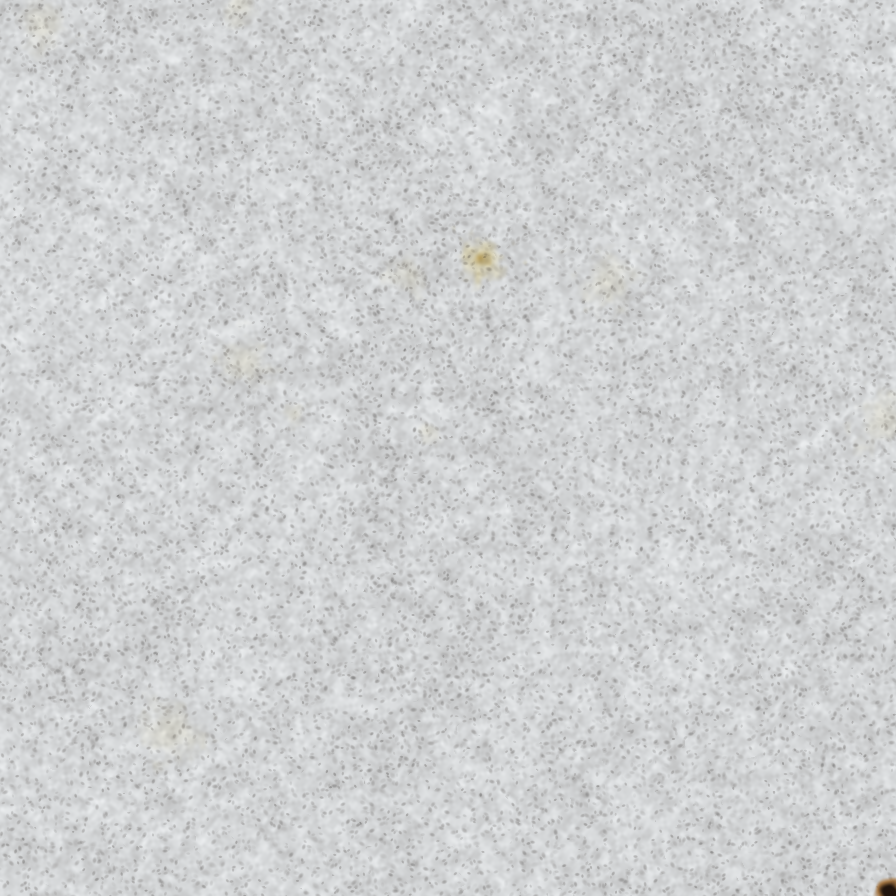
Give the GLSL for this texture, as a three.js fragment shader.

```glsl
// Pale grey fine-grained stone: layered value noise makes the mottled ground,
// jittered cells scatter soft dark mineral specks and paler crystals,
// and a few rusty stains warm the surface.
varying vec2 vUv;

float hash(vec2 p) {
  vec3 q = fract(vec3(p.xyx) * 0.1031);
  q += dot(q, q.yzx + 33.33);
  return fract((q.x + q.y) * q.z);
}

vec2 hash2(vec2 p) {
  return vec2(hash(p), hash(p + 71.7));
}

// Smooth value noise centred on zero
float noise(vec2 p) {
  vec2 i = floor(p);
  vec2 f = fract(p);
  f = f * f * (3.0 - 2.0 * f);
  float low = mix(hash(i), hash(i + vec2(1.0, 0.0)), f.x);
  float high = mix(hash(i + vec2(0.0, 1.0)), hash(i + 1.0), f.x);
  return mix(low, high, f.y) - 0.5;
}

// Soft oval grains, one at most per cell, each with its own size and strength
float grains(vec2 p, float share) {
  vec2 cell = floor(p);
  float cover = 0.0;
  for (int y = -1; y <= 1; y++) {
    for (int x = -1; x <= 1; x++) {
      vec2 id = cell + vec2(float(x), float(y));
      vec2 d = p - id - hash2(id + 13.0);
      float angle = 6.2832 * hash(id + 29.0);
      float c = cos(angle);
      float s = sin(angle);
      d = mat2(c, -s, s, c) * d * vec2(0.8, 1.2);
      float radius = mix(0.3, 0.62, hash(id + 47.0));
      float strength = mix(0.3, 1.0, hash(id + 61.0));
      float present = step(hash(id + 83.0), share);
      cover = max(cover, present * strength * (1.0 - smoothstep(0.1, radius, length(d))));
    }
  }
  return cover;
}

// Ragged round patch that fades outwards
float patchMask(vec2 p, vec2 centre, float radius) {
  float ragged = 1.0 + 0.8 * noise(p * 75.0) + 0.5 * noise(p * 150.0);
  return 1.0 - smoothstep(0.0, radius, length(p - centre) * ragged);
}

void main() {
  vec2 p = vUv;

  // Mottled ground, from broad clouds down to single crystals
  float cloud = noise(p * 7.0 + 3.0) + 0.6 * noise(p * 17.0 + 40.0);
  float mottle = noise(p * 48.0 + 11.0);
  float tone = 0.836 + 0.022 * cloud + 0.045 * mottle;
  tone += 0.075 * noise(p * 105.0 + 5.0);
  tone += 0.085 * noise(mat2(0.8, 0.6, -0.6, 0.8) * p * 215.0 + 300.0);

  // Dark specks gather where the ground is darker
  float share = 0.38 - 0.16 * cloud - 0.25 * mottle;
  tone -= 0.17 * grains(p * 155.0 + 20.0, share);
  tone -= 0.085 * grains(p * 112.0 + 400.0, share);

  // Sparse pale crystals
  float pale = grains(p * 42.0 + 150.0, 0.09);
  tone = mix(tone, 0.88, 0.45 * pale);
  tone = mix(tone, 0.89, 0.7 * patchMask(p, vec2(0.612, 0.69), 0.017));

  // Cool light tones, neutral dark ones
  float lightness = smoothstep(0.68, 0.87, tone);
  vec3 colour = vec3(tone) + vec3(-0.009, 0.0, 0.006) * lightness;

  // Faint scattered stains
  float stain = 0.0;
  for (int i = 0; i < 9; i++) {
    vec2 seed = vec2(float(i) * 7.0 + 2.0, 19.0);
    float radius = mix(0.012, 0.045, hash(seed + 5.0));
    stain = max(stain, 0.32 * patchMask(p, hash2(seed), radius));
  }
  colour *= mix(vec3(1.0), vec3(0.96, 0.92, 0.78), stain);

  // One stronger ochre stain with a rusty core
  vec2 ochre = vec2(0.536, 0.712);
  colour *= mix(vec3(1.0), vec3(0.97, 0.91, 0.7), 0.85 * patchMask(p, ochre, 0.034));
  colour *= mix(vec3(1.0), vec3(0.8, 0.7, 0.45), 0.75 * patchMask(p, ochre, 0.012));

  // Burnt brown pit with an orange rim at the lower right corner
  float pit = length(p - vec2(0.993, 0.004)) + 0.004 * noise(p * 110.0);
  colour = mix(colour, vec3(0.64, 0.46, 0.26), 1.0 - smoothstep(0.012, 0.019, pit));
  colour = mix(colour, vec3(0.13, 0.08, 0.05), 1.0 - smoothstep(0.007, 0.014, pit));

  gl_FragColor = vec4(colour, 1.0);
}
```
